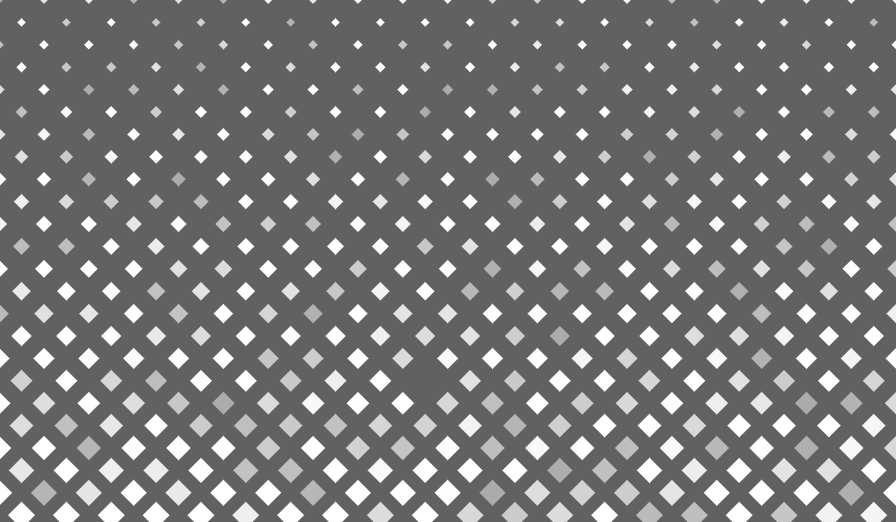
Reproduce this pattern procedurally as a Shadertoy shader.

```glsl
#define PITCH vec2(0.02503, 0.025)
#define LEFT_SHIFT 0.001
#define TOP_RADIUS 0.172
#define RADIUS_GROWTH 0.0187
#define DARKEST_SHADE 0.67
#define SHADE_RANGE 0.53
#define BACKGROUND vec3(0.38)
#define EMPTY_SITE vec2(19.0, 17.0)

float hash(vec2 p) {
    return fract(sin(dot(p, vec2(127.1, 311.7))) * 43758.5453);
}

// Nearest point of the staggered lattice, where column + row is even
vec2 nearestSite(vec2 p) {
    vec2 diagonal = floor(0.5 * vec2(p.x + p.y, p.x - p.y) + 0.5);
    return vec2(diagonal.x + diagonal.y, diagonal.x - diagonal.y);
}

float diamondDistance(vec2 p, float radius) {
    return (abs(p.x) + abs(p.y) - radius) * 0.70711;
}

void mainImage(out vec4 fragColor, in vec2 fragCoord) {
    // Lattice units, with rows counted down from the top edge
    vec2 canvas = vec2(fragCoord.x, iResolution.y - fragCoord.y) / iResolution.x;
    vec2 p = (canvas + vec2(LEFT_SHIFT, 0.0)) / PITCH;
    vec2 site = nearestSite(p);

    // Diamonds widen row by row
    float radius = TOP_RADIUS + RADIUS_GROWTH * site.y;
    float dist = diamondDistance(p - site, radius);
    float pixel = 1.0 / (iResolution.x * PITCH.y);
    float coverage = clamp(0.5 - dist / pixel, 0.0, 1.0);

    // One site stays bare
    coverage *= step(0.5, distance(site, EMPTY_SITE));

    // Random greys, clipped so many become white
    float shade = min(DARKEST_SHADE + SHADE_RANGE * hash(site), 1.0);
    fragColor = vec4(mix(BACKGROUND, vec3(shade), coverage), 1.0);
}
```
